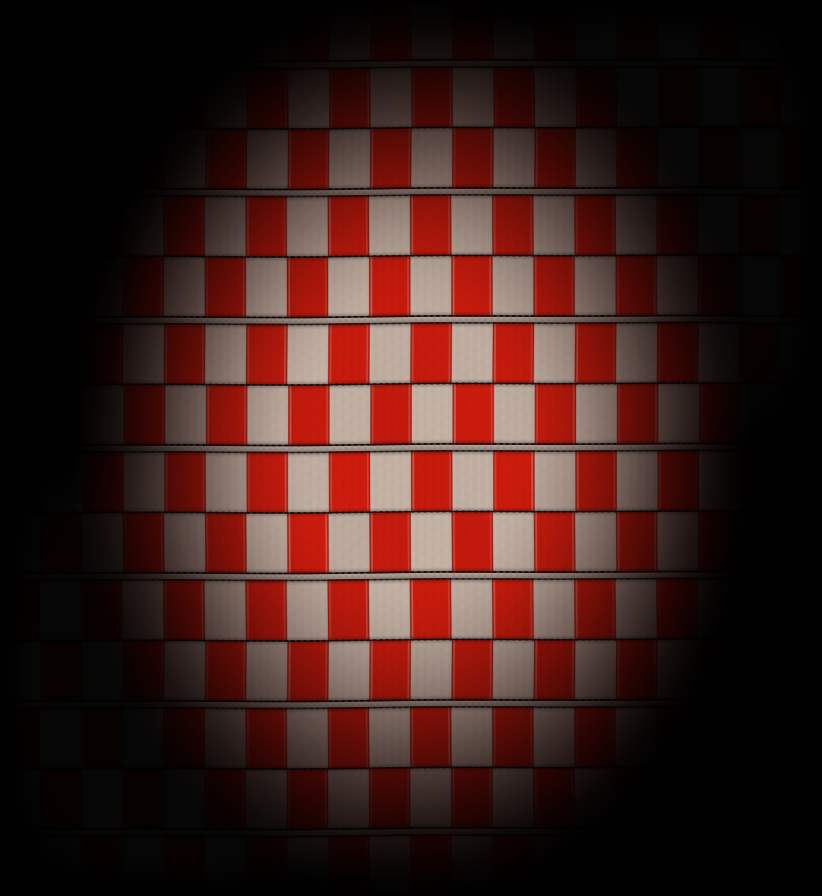
Write a Shadertoy shader that draws this pattern.

```glsl
// Red and off-white checkered slats under an oval pool of light.
// Rows come in pairs between pale rails; rows, edges and cells vary by
// wrapped hashes, the weave is layered sines with whole periods.
#define COLS 20.0        // cells across (even)
#define PAIRS 7.0        // row pairs down, one rail each
#define RAIL 0.021       // half height of the pale rail, in pairs
#define GROOVE 0.013     // thickness of the dark lines, in pairs
#define EDGE_SHIFT 0.045 // sideways play of a row, in cells
#define POOL vec2(0.39, 0.475)
#define AMBIENT 0.035
#define WHITE vec3(0.75, 0.68, 0.63)
#define RED vec3(0.78, 0.105, 0.05)
#define PINK vec3(0.76, 0.42, 0.37)
#define DARK vec3(0.07, 0.04, 0.03)

const float TAU = 6.2831853;

float hash(vec2 p) {
    vec3 q = fract(vec3(p.xyx) * 0.1031);
    q += dot(q, q.yzx + 33.33);
    return fract((q.x + q.y) * q.z);
}

// Antialiased band of half width h around zero; px is one pixel
float band(float d, float h, float px) {
    float cover = clamp((h - abs(d)) / px + 0.5, 0.0, 1.0);
    return cover * min(1.0, 2.0 * h / px);
}

float weave(vec2 uv) {
    return sin(TAU * 100.0 * uv.x) * 0.6
         + sin(TAU * (37.0 * uv.x + 91.0 * uv.y)) * 0.25
         + sin(TAU * (53.0 * uv.x - 64.0 * uv.y)) * 0.25;
}

vec3 slats(vec2 uv) {
    vec2 px = vec2(COLS, PAIRS) / iResolution.xy;

    // Signed height from the nearest rail, with a slight sag
    float sag = 0.006 * sin(TAU * uv.x) + 0.003 * sin(TAU * 3.0 * uv.x + 1.0);
    float v = uv.y * PAIRS + sag;
    float pair = mod(floor(v), PAIRS);
    float d = fract(v) - 0.5;
    float upper = step(0.0, d);
    float row = 2.0 * pair + upper;

    // Signed distance from the nearest cell edge
    float slant = (hash(vec2(row, 5.0)) - 0.5) * 0.06 * (abs(d) - 0.25);
    float u = uv.x * COLS + (hash(vec2(row, 2.0)) - 0.5) * EDGE_SHIFT + slant;
    float e = fract(u + 0.5) - 0.5;
    float edge = mod(floor(u + 0.5), COLS);
    float redRight = mod(edge + 1.0 - upper, 2.0);
    float right = clamp(e / px.x + 0.5, 0.0, 1.0);
    vec3 col = mix(WHITE, RED, mix(1.0 - redRight, redRight, right));

    // Pale ghost line just inside the red side of each edge
    float inRed = e * (redRight * 2.0 - 1.0);
    float ghost = 0.35 + 0.5 * hash(vec2(edge, row + 40.0));
    col = mix(col, PINK, ghost * band(inRed - 0.055, 0.02, px.x));
    col *= 1.0 - 0.22 * band(inRed, 0.012, px.x);

    // Cell tone and cloth
    float cell = mod(floor(u), COLS);
    col *= 0.97 + 0.05 * hash(vec2(cell, row + 80.0));
    col *= 1.0 + 0.018 * weave(uv);

    // Toothed groove between the two rows of a pair
    float tooth = 0.003 * sin(TAU * 130.0 * uv.x);
    float mid = 0.5 - abs(d);
    col *= 1.0 - 0.25 * smoothstep(0.04, 0.0, mid);
    col = mix(col, DARK, 0.9 * band(mid, 0.5 * GROOVE + tooth * 0.5, px.y));

    // Pale rail with a shadow line on either side
    float outer = abs(d) - RAIL;
    col *= 1.0 - 0.3 * smoothstep(0.05, 0.0, outer);
    float inRail = clamp(0.5 - outer / px.y, 0.0, 1.0);
    vec3 rail = WHITE * (0.84 + 5.0 * d + 0.03 * sin(TAU * 130.0 * uv.x));
    col = mix(col, rail, inRail);
    float line = band(outer - 0.5 * GROOVE, 0.5 * GROOVE + tooth * 0.5, px.y);
    return mix(col, DARK, line * mix(0.75, 0.95, upper));
}

void mainImage(out vec4 fragColor, in vec2 fragCoord) {
    vec2 uv = fragCoord / iResolution.xy;

    // Oval pool of light, warmer as it fades
    float r = length((uv - 0.5) / POOL);
    float pool = 1.0 - smoothstep(0.3, 1.1, r);
    vec3 light = pow(vec3(pool), vec3(1.0, 1.15, 1.15));

    // Faint glow in two opposite corners, zero at the borders
    vec2 s = sin(TAU * uv);
    light += AMBIENT * smoothstep(0.0, 0.3, s.x * s.y) * (1.0 - pool);

    fragColor = vec4(clamp(slats(uv) * light, 0.0, 1.0), 1.0);
}
```
